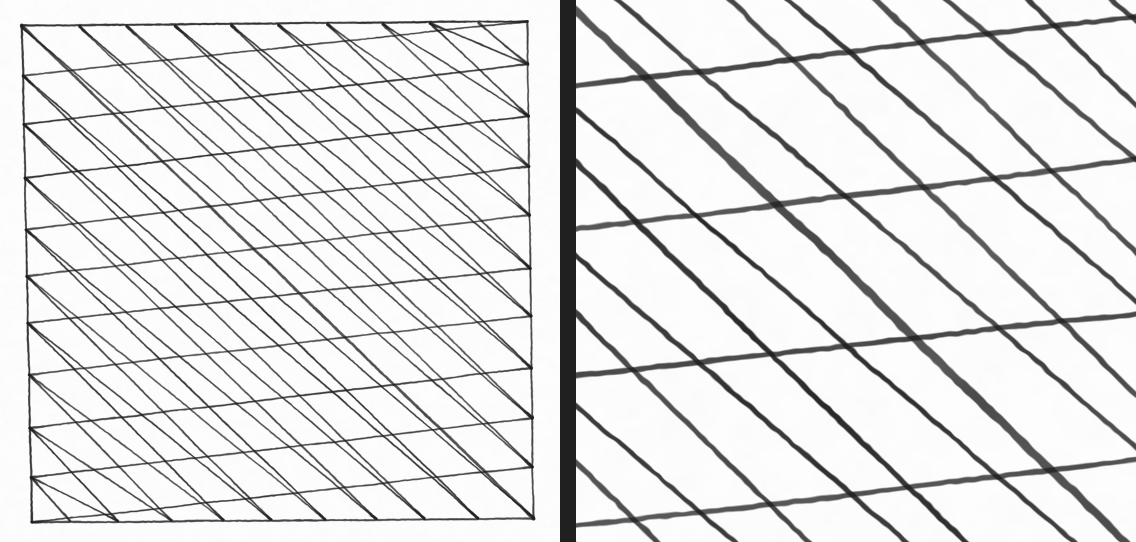
Left: the whole. Right: its middle third, enlarged.
This pattern is drawn by a WebGL 1 fragment shader. Its source:

```glsl
precision highp float;
// Hand-inked string-art square: ten slanted rungs crossed by zigzag diagonals on white paper.

uniform vec2 u_resolution;

float hash(vec2 p) {
  return fract(sin(dot(p, vec2(127.1, 311.7))) * 43758.5453);
}

float noise(vec2 p) {
  vec2 i = floor(p), f = fract(p);
  f = f * f * (3.0 - 2.0 * f);
  return mix(mix(hash(i), hash(i + vec2(1.0, 0.0)), f.x),
             mix(hash(i + vec2(0.0, 1.0)), hash(i + vec2(1.0, 1.0)), f.x), f.y);
}

// Pen stroke from a to b, with heavier ends and its own ink density
float stroke(vec2 p, vec2 a, vec2 b, float halfWidth, float endBlot, float seed) {
  vec2 dir = b - a;
  float len = length(dir);
  float t = clamp(dot(p - a, dir) / (len * len), 0.0, 1.0);
  float fromEnd = min(t, 1.0 - t) * len;
  float blot = endBlot * (1.0 - smoothstep(0.0, 0.035, fromEnd));
  float pressure = 0.88 + 0.24 * noise(vec2(t * len * 14.0, seed * 7.3));
  float density = mix(0.8, 0.96, hash(vec2(seed, 4.0)))
                * mix(0.88, 1.0, noise(vec2(t * len * 30.0, seed * 3.1)));
  float soft = 0.65 / u_resolution.y + 0.0003;
  float edge = length(p - a - dir * t) - halfWidth * pressure - blot;
  return density * (1.0 - smoothstep(-soft, soft, edge));
}

// Uneven hand-placed marks along each side; corners stay fixed
vec2 mark(vec2 a, vec2 b, float k, float offset) {
  float inner = step(0.5, k) * step(k, 9.5);
  return mix(a, b, k / 10.0 + inner * offset);
}

const vec2 TL = vec2(0.0403, 0.953);
const vec2 TR = vec2(0.9731, 0.961);
const vec2 BR = vec2(0.9839, 0.043);
const vec2 BL = vec2(0.0591, 0.0363);

vec2 topMark(float k) {
  return mark(TL, TR, k, 0.0092 + 0.0061 * cos(2.094 * k - 2.5)) - vec2(0.0, 0.003);
}
vec2 leftMark(float k) {
  return mark(TL, BL, k, 0.005 + 0.0066 * cos(1.4 * k - 5.46));
}
vec2 rightMark(float k) {
  return mark(TR, BR, k, 0.0012 * k - 0.0124 + 0.0032 * cos(2.5 * k + 0.07));
}
vec2 bottomMark(float k) {
  return mark(BL, BR, k, 0.0019 * k - 0.029 + 0.0041 * cos(2.094 * k - 1.2)) + vec2(0.0, 0.002);
}

void main() {
  vec2 p = gl_FragCoord.xy / u_resolution.y;

  // Slow wobble of the hand plus fine ragged ink edges
  vec2 q = p + 0.0018 * (vec2(noise(p * 16.0), noise(p * 16.0 + 40.0)) - 0.5)
             + 0.001 * (vec2(noise(p * 190.0), noise(p * 190.0 + 70.0)) - 0.5);

  // Frame
  float bare = 1.0;
  bare *= 1.0 - stroke(q, TL, TR, 0.0019, 0.0004, 91.0);
  bare *= 1.0 - stroke(q, TR, BR, 0.0017, 0.0004, 92.0);
  bare *= 1.0 - stroke(q, BL, BR, 0.0019, 0.0004, 93.0);
  bare *= 1.0 - stroke(q, TL, BL, 0.0018, 0.0004, 94.0);

  // Heavy main diagonal
  bare *= 1.0 - stroke(q, TL, BR, 0.0025, 0.0006, 95.0);

  for (int i = 0; i < 10; i++) {
    float k = float(i);
    // Rungs rising from left to right
    bare *= 1.0 - stroke(q, leftMark(k + 1.0), rightMark(k), 0.0016, 0.0007, k);

    // Zigzag from the top side to the right side
    if (i > 0) {
      bare *= 1.0 - stroke(q, topMark(k), rightMark(10.0 - k), 0.0016, 0.0011, k + 20.0);
    }
    if (i < 9) {
      bare *= 1.0 - stroke(q, topMark(k), rightMark(9.0 - k), 0.0015, 0.0011, k + 40.0);
    }

    // Zigzag from the left side to the bottom side
    if (i > 0) {
      bare *= 1.0 - stroke(q, leftMark(k), bottomMark(10.0 - k), 0.0016, 0.0008, k + 60.0);
      bare *= 1.0 - stroke(q, leftMark(k), bottomMark(11.0 - k), 0.0015, 0.0008, k + 80.0);
    }
  }

  // Faintly grained paper
  float paper = 0.992 - 0.012 * noise(p * 150.0) * noise(p * 60.0 + 9.0);
  gl_FragColor = vec4(vec3(mix(0.12, paper, bare)), 1.0);
}
```
